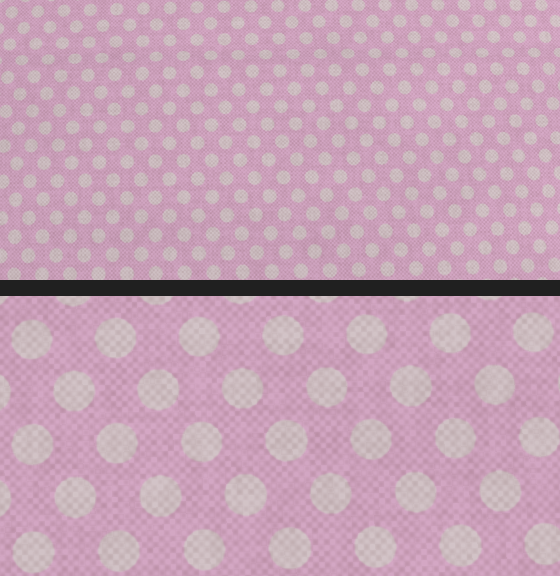
Top, the full canvas; bottom, a detail of the centre.
Give the GLSL for this pattern, as a WebGL 2 fragment shader.

```glsl
#version 300 es
precision highp float;
// Pink woven cotton printed with staggered rows of pale polka dots.
// A gently bent lattice places the dots; a checkered thread pattern with
// per-thread hashes gives the weave, and slow noise gives soft shading.
uniform vec2 u_resolution;
out vec4 fragColor;

const float PI = 3.14159;

float hash(vec2 p) {
    p = fract(p * vec2(0.1031, 0.1137));
    p += dot(p, p.yx + 33.33);
    return fract((p.x + p.y) * p.x * 7.31);
}

float noise(vec2 p) {
    vec2 i = floor(p), f = fract(p);
    f = f * f * (3.0 - 2.0 * f);
    return mix(mix(hash(i), hash(i + vec2(1, 0)), f.x),
               mix(hash(i + vec2(0, 1)), hash(i + vec2(1, 1)), f.x), f.y);
}

// Lattice coordinates (column, row) of the slightly stretched cloth;
// p is in canvas heights, with y measured down from the top.
vec2 clothCoords(vec2 p) {
    float s = p.x, t = p.y;
    float left = -0.5 + t * (0.85 - 0.36 * t);
    float right = 20.77 - t * (1.5 - 0.38 * t);
    float column = mix(left, right, 0.5 * s) + s * (2.0 - s) * (0.17 - 0.22 * s);

    float row = 0.193 + s * (0.653 - 0.205 * s)
              + t * (17.772 + s * (0.436 * s - 0.928))
              + t * t * (-1.722 + s * (0.398 - 0.153 * s));
    // Shallow fold near the top
    float fold = (t - 0.235) / 0.06;
    row += mix(0.03, 0.1, smoothstep(0.0, 0.8, s)) * exp(-fold * fold);
    return vec2(column, row);
}

// Signed distance to the nearest dot, in canvas heights
float dotDistance(vec2 cloth) {
    float row = round(cloth.y);
    float stagger = 0.5 - 0.5 * mod(row, 2.0);
    float column = round(cloth.x - stagger) + stagger;
    vec2 offset = (cloth - vec2(column, row)) * vec2(0.099, 0.0635);
    // Dots lying on the fold look flatter
    float foldRow = row - 4.0;
    offset.y *= 1.0 + 0.22 * exp(-2.0 * foldRow * foldRow);
    float radius = 0.0243 + 0.0008 * (hash(vec2(column * 2.0, row) + 50.0) - 0.5);
    return length(offset) - radius;
}

// Thread brightness: 0 in the gaps, 1 on raised threads
float weave(vec2 cloth) {
    vec2 thread = cloth * vec2(15.0, 9.5) + 40.0;
    float checker = sin(PI * thread.x) * sin(PI * thread.y);
    float grain = hash(floor(thread)) - 0.5;
    float slub = noise(thread * vec2(0.9, 0.12)) + noise(thread * vec2(0.12, 0.9)) - 1.0;
    return clamp(0.76 + 0.27 * checker + 0.22 * grain + 0.2 * slub, 0.0, 1.0);
}

void main() {
    vec2 p = gl_FragCoord.xy / u_resolution.y;
    p.y = 1.0 - p.y;
    vec2 cloth = clothCoords(p);
    float thread = weave(cloth);

    // Base cloth and printed ink
    vec3 pink = mix(vec3(0.70, 0.53, 0.61), vec3(0.83, 0.655, 0.768), thread);
    vec3 ink = mix(vec3(0.72, 0.64, 0.65), vec3(0.825, 0.765, 0.78), thread);

    // Dot edges, slightly roughened by the threads
    float soft = max(1.0 / u_resolution.y, 0.0018);
    float edge = dotDistance(cloth) + 0.0014 * (0.76 - thread);
    vec3 color = mix(ink, pink, smoothstep(-soft, soft, edge));

    // Uneven light: dimmer at lower left, soft rumples along the fold
    float light = 0.985 + 0.018 * p.x - 0.02 * p.y;
    light += 0.025 * (noise(p * vec2(2.5, 6.0) + 7.0) - 0.5);
    light -= 0.02 * exp(-pow((p.y - 0.215 + 0.015 * p.x) / 0.025, 2.0));
    fragColor = vec4(color * light, 1.0);
}
```
